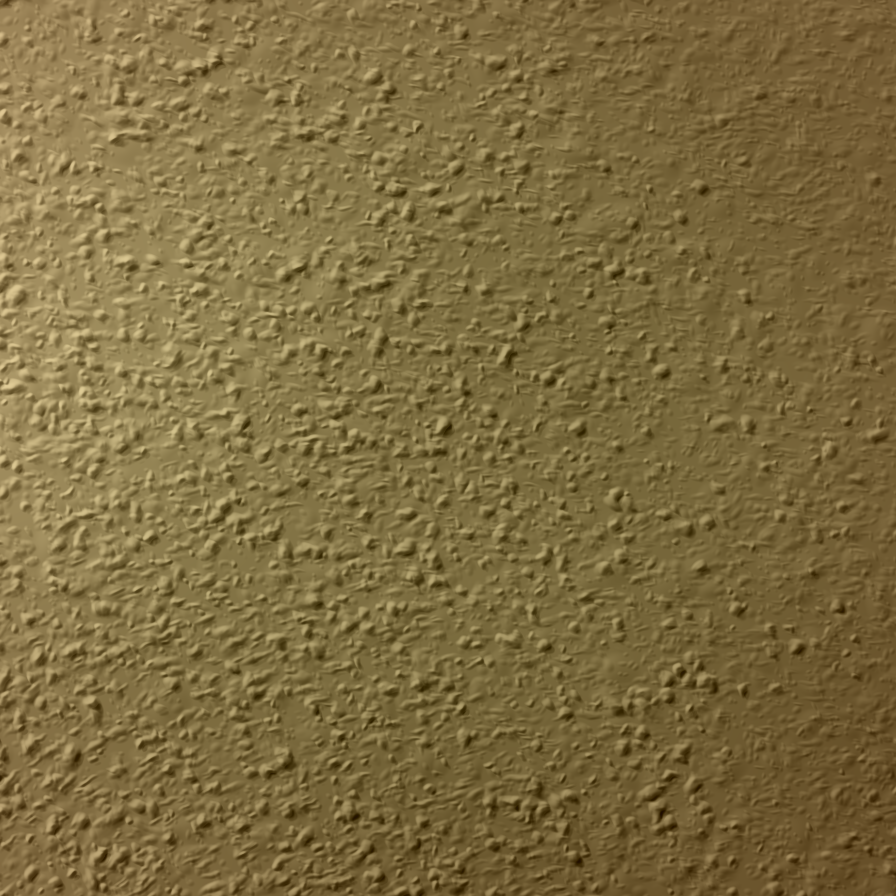
A Shadertoy shader for this texture:

```glsl
#define PEBBLE_FREQ 63.0
#define STREAK_FREQ vec2(40.0, 68.0)
#define GRIT_FREQ 98.0
#define LUMP_FREQ 25.0
#define STREAK_HEIGHT 0.0085
#define GRIT_HEIGHT 0.0036
#define LUMP_HEIGHT 0.0080
#define RELIEF_GAIN 0.165
#define SHADOW_DEPTH 0.085
#define SAMPLE_STEP 0.0028
#define LIGHT_DIR vec2(-0.70, 0.71)
#define PAINT vec3(0.482, 0.412, 0.243)

vec3 hash3(vec2 cell) {
    vec3 q = fract(cell.xyx * vec3(0.1031, 0.1030, 0.0973));
    q += dot(q, q.yxz + 33.33);
    return fract((q.xxy + q.yzz) * q.zyx);
}

// Cellular relief: one uneven oval dome per cell, present in a given share of cells
float domes(vec2 p, float share) {
    vec2 home = floor(p);
    float height = 0.0;
    for (int y = -1; y <= 1; y++) {
        for (int x = -1; x <= 1; x++) {
            vec2 cell = home + vec2(x, y);
            vec3 rnd = hash3(cell);
            vec3 form = hash3(cell + 71.0);
            vec2 axis = vec2(cos(6.283 * form.x), sin(6.283 * form.x));
            vec2 offset = p - cell - 0.05 - 0.9 * rnd.xy;
            offset -= 0.45 * form.y * axis * dot(axis, offset);
            float radius = mix(0.27, 0.64, form.z * form.z);
            float present = clamp((share - rnd.z) * 4.0, 0.0, 1.0);
            height += present * radius * (1.0 - smoothstep(0.08, 1.0, length(offset) / radius));
        }
    }
    return height;
}

// Slow drift from layered sines, about -1 to 1
float drift(vec2 p) {
    return 0.5 * sin(p.x * 11.0 + 2.0 * sin(p.y * 7.0))
         + 0.5 * sin(p.y * 14.0 + 2.0 * sin(p.x * 9.0 + 1.0));
}

// Pebbles crowd the middle and lower left, and thin out to the upper right
float pebbleShare(vec2 p) {
    float share = 0.66 - 0.36 * smoothstep(0.45, 0.95, p.x);
    share -= 0.24 * smoothstep(0.6, 1.0, p.y);
    return max(share + 0.14 * drift(p * 1.6), 0.14);
}

float wallHeight(vec2 p) {
    // Two scales of ragged warp break up smooth outlines
    vec2 warp = 0.0035 * sin(p.yx * 47.0 + 3.0 * sin(p * 31.0));
    vec2 ragged = 0.0010 * sin(p.yx * 310.0 + 2.5 * sin(p * 173.0 + 1.0));

    // Streaks climb at the lower left and sink at the upper left
    float slope = mix(0.85, -0.5, p.y);
    vec2 brushed = vec2(p.x, p.y - p.x * (1.0 - 0.5 * p.x) * slope) + warp;
    float streakDepth = STREAK_HEIGHT * mix(1.2, 0.45, smoothstep(0.1, 0.9, p.x));
    streakDepth *= 0.9 + 0.3 * drift(p.yx * 1.9 + 2.0);

    float height = domes((p + ragged) * PEBBLE_FREQ, pebbleShare(p)) / PEBBLE_FREQ;
    height += streakDepth * domes((brushed + ragged) * STREAK_FREQ + 17.0, 0.75);
    height += GRIT_HEIGHT * domes((p.yx + warp) * GRIT_FREQ + 41.0, 0.8);
    height += LUMP_HEIGHT * domes((p + warp) * LUMP_FREQ + 89.0, 1.0);
    return height;
}

// Broad lamp falloff: glow at the left, dim at the right and the bottom
float lampTone(vec2 p) {
    vec2 toGlow = p - vec2(-0.05, 0.72);
    float tone = 0.10 * exp(-dot(toGlow, toGlow) * 8.0);
    tone -= 0.11 * (p.x - 0.5);
    tone -= 0.06 * (1.0 - smoothstep(0.0, 0.45, p.y));
    return tone + 0.012 * drift(p * 0.8);
}

void mainImage(out vec4 fragColor, in vec2 fragCoord) {
    vec2 p = fragCoord / iResolution.y;

    // Raking light: slope measured along the light direction
    vec2 halfStep = 0.5 * SAMPLE_STEP * LIGHT_DIR;
    float lower = wallHeight(p - halfStep);
    float upper = wallHeight(p + halfStep);
    float relief = RELIEF_GAIN * (lower - upper) / SAMPLE_STEP;
    relief *= mix(1.12, 0.9, p.x);

    // Short cast shadows behind the tall pebbles
    float blocker = wallHeight(p + 0.0075 * LIGHT_DIR) - 0.5 * (lower + upper);
    float shadow = smoothstep(0.002, 0.0075, blocker);

    // Soft limits keep glints and shadows within the paint range
    float tone = lampTone(p) + 0.014 + 0.26 * tanh(relief / 0.26);
    tone -= SHADOW_DEPTH * shadow;

    // Olive in the middle, browner toward the edges
    float edge = smoothstep(0.2, 0.75, length(p - vec2(0.45, 0.5)));
    vec3 tint = mix(vec3(-0.006, 0.006, -0.002), vec3(0.012, -0.012, -0.004), edge);
    vec3 color = PAINT + tint + tone * vec3(1.0, 0.98, 0.88);
    fragColor = vec4(clamp(color, 0.0, 1.0), 1.0);
}
```
